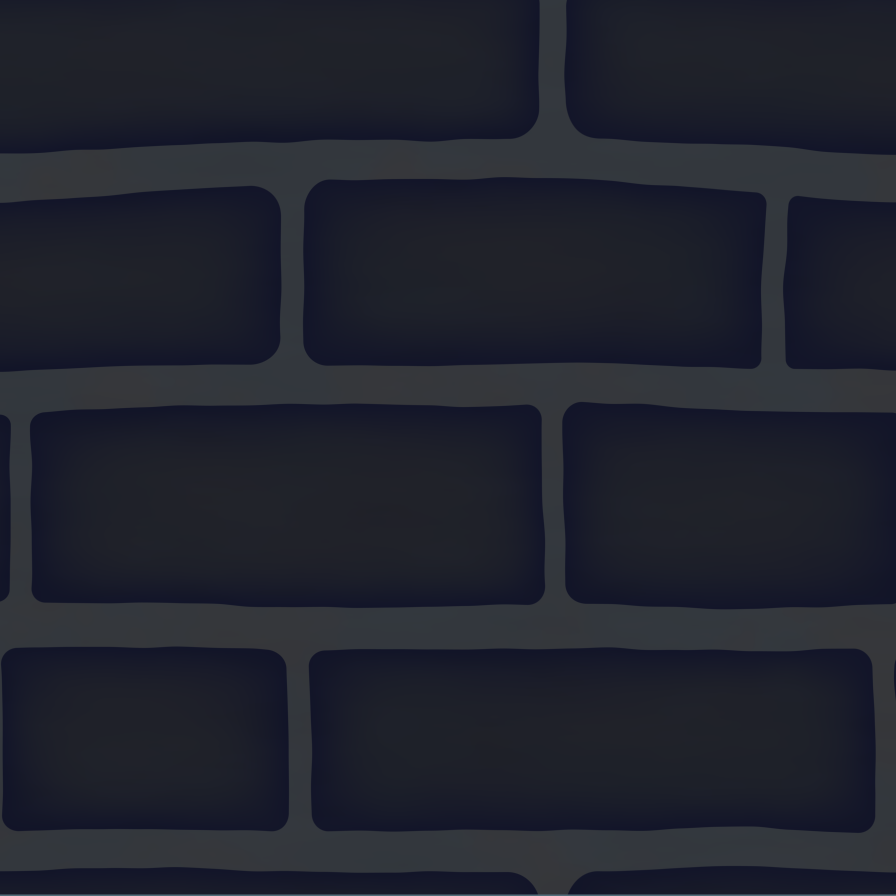
Give the GLSL for this texture, as a WebGL 2 fragment shader.

```glsl
#version 300 es
precision highp float;
// Dark painted brick wall: four wavy courses of uneven bricks in grey mortar.
// Each pixel finds its course and the nearest joints on either side, then
// measures a rounded box whose broad rim is navy and whose core is charcoal.

#define WOBBLE 0.009         // slow bend of the edges
#define ROUGH 0.0030         // fine unevenness of the edges
#define RIM_SIDE 0.043       // reach of the dark rim from the brick ends
#define RIM_BED 0.034        // reach of the dark rim from top and bottom
#define RIM_POWER 1.25       // how long the rim stays dark before fading
#define RIM_VARY 0.9         // unevenness of that reach along the rim
#define STREAK 0.012         // strength of the brushed mottling
#define TINT 0.014           // strength of the warm patches
#define SILL 0.0017          // height of the pale line along the bottom

uniform vec2 u_resolution;
out vec4 fragColor;

const vec3 MORTAR = vec3(0.200, 0.217, 0.240);
const vec3 MORTAR_WARM = vec3(0.210, 0.214, 0.228);
const vec3 BRICK_CORE = vec3(0.125, 0.134, 0.162);
const vec3 BRICK_RIM = vec3(0.071, 0.081, 0.159);
const vec3 SILL_COLOR = vec3(0.33, 0.43, 0.48);

// Mortar beds from bottom to top: height, arch, half thickness, end swelling
const vec4 BED_Y = vec4(0.0510, 0.299, 0.568, 0.8145);
const vec4 BED_ARCH = vec4(0.001, -0.001, 0.002, 0.011);
const vec4 BED_HALF = vec4(0.0222, 0.0245, 0.0230, 0.0242);
const vec4 BED_SWELL = vec4(0.0, 0.0, 0.0012, 0.0024);
// Two joints in each course: place, corner radius, half width
const vec4 JOINT_A = vec4(0.333, 0.023, 0.327, 0.616);
const vec4 JOINT_B = vec4(0.9885, 0.6180, 0.866, 0.616);
const vec4 RADIUS_A = vec4(0.023, 0.014, 0.034, 0.034);
const vec4 RADIUS_B = vec4(0.023, 0.021, 0.012, 0.034);
const vec4 JOINT_HALF = vec4(0.0125, 0.0115, 0.0128, 0.0142);

float hash(vec2 p) {
  return fract(sin(dot(p, vec2(127.1, 311.7))) * 43758.5453);
}

float noise(vec2 p) {
  vec2 i = floor(p), f = fract(p);
  f = f * f * (3.0 - 2.0 * f);
  return mix(mix(hash(i), hash(i + vec2(1, 0)), f.x),
             mix(hash(i + vec2(0, 1)), hash(i + vec2(1, 1)), f.x), f.y);
}

float fbm(vec2 p) {
  float sum = 0.0, gain = 0.5;
  for (int i = 0; i < 4; i++) {
    sum += gain * noise(p);
    p = p * 2.03 + 17.0;
    gain *= 0.5;
  }
  return sum;
}

// Centre height and half thickness of a bed; courses repeat every four beds
vec2 bedAt(int bed, float x) {
  int i = bed & 3;
  float wave = cos(6.28318 * x);
  return vec2(BED_Y[i] + float(bed >> 2) - BED_ARCH[i] * wave,
              BED_HALF[i] + BED_SWELL[i] * wave);
}

vec2 warp(vec2 p) {
  vec2 slow = vec2(noise(p * 6.0 + 3.0), noise(p * 6.0 + 41.0)) - 0.5;
  vec2 fine = vec2(noise(p * 25.0 + 9.0), noise(p * 25.0 + 73.0)) - 0.5;
  return p + WOBBLE * slow + ROUGH * fine;
}

float roundedBox(vec2 offset, vec2 halfSize, float radius) {
  vec2 q = abs(offset) - halfSize + radius;
  return length(max(q, 0.0)) + min(max(q.x, q.y), 0.0) - radius;
}

void main() {
  vec2 uv = gl_FragCoord.xy / u_resolution;
  vec2 p = warp(uv);

  // Course holding this point
  if (p.y < bedAt(0, p.x).x) p.y += 1.0;
  int course = 0;
  for (int i = 1; i < 4; i++) {
    if (p.y > bedAt(i, p.x).x) course = i;
  }

  // Distances to the brick edges: left and below, right and above
  vec2 joints = vec2(JOINT_A[course], JOINT_B[course]);
  vec2 toLeft = fract(p.x - joints), toRight = fract(joints - p.x);
  vec2 under = bedAt(course, p.x), over = bedAt(course + 1, p.x);
  float gap = JOINT_HALF[course];
  vec2 low = vec2(min(toLeft.x, toLeft.y) - gap, p.y - under.x - under.y);
  vec2 high = vec2(min(toRight.x, toRight.y) - gap, over.x - p.y - over.y);

  // Brick outline, its corner radius set by the nearest joint
  vec2 offset = 0.5 * (low - high), halfSize = 0.5 * (low + high);
  vec2 nearest = min(toLeft, toRight);
  float radius = nearest.x < nearest.y ? RADIUS_A[course] : RADIUS_B[course];
  vec2 corner = step(0.0, offset) * 3.0 + float(course) * 7.0;
  radius *= 0.8 + 0.4 * hash(corner);
  float dist = roundedBox(offset, halfSize, radius);

  // Navy rim of uneven reach fading to a brushed charcoal core
  float streak = fbm(uv * vec2(7.0, 26.0)) - 0.47;
  float patches = fbm(uv * 9.0 + 31.0) - 0.47;
  float broad = noise(uv * vec2(3.5, 5.0) + 12.0) - 0.5;
  vec2 inset = max(halfSize - abs(offset), 0.0);
  vec2 reach = vec2(RIM_SIDE, RIM_BED) * (1.0 + RIM_VARY * (0.5 * patches + 0.6 * broad));
  vec2 fade = 1.0 - exp(-pow(inset / reach, vec2(RIM_POWER)));
  float core = fade.x * fade.y;
  vec3 brick = mix(BRICK_RIM, BRICK_CORE, core);
  brick += STREAK * streak * vec3(1.0, 0.9, 0.7);
  brick += TINT * core * patches * vec3(1.0, 0.0, -0.4);

  // Mortar with faint warm stains
  vec3 mortar = mix(MORTAR, MORTAR_WARM, smoothstep(-0.05, 0.25, patches));
  mortar += STREAK * streak;

  float pixel = 1.0 / min(u_resolution.x, u_resolution.y);
  float cover = smoothstep(0.75 * pixel, -0.75 * pixel, dist);
  vec3 color = mix(mortar, brick, cover);
  float sill = clamp((SILL - uv.y) / pixel + 0.5, 0.0, 1.0);
  fragColor = vec4(mix(color, SILL_COLOR, sill), 1.0);
}
```
